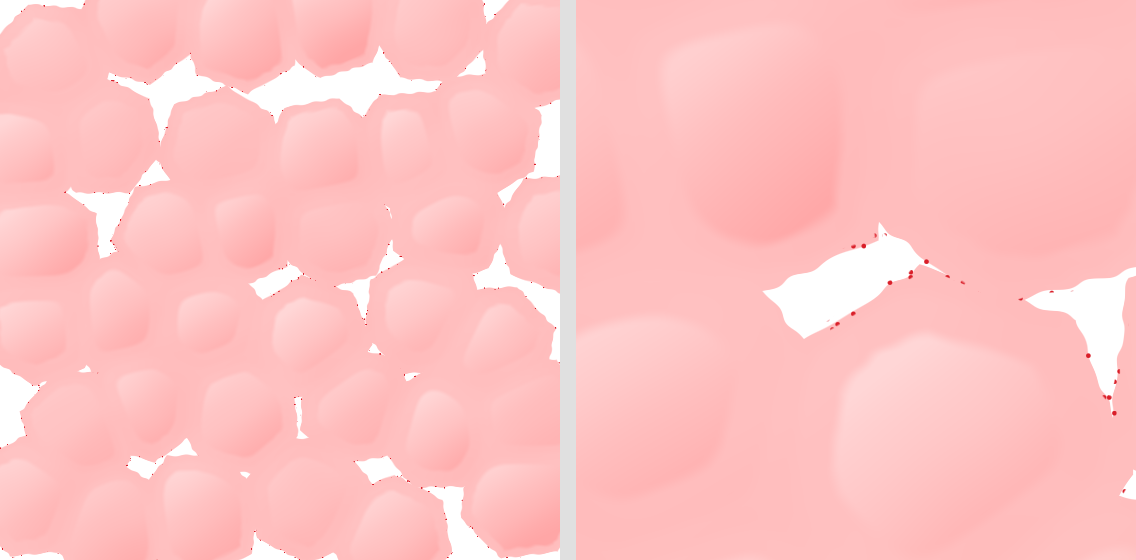
Left: the whole. Right: its middle third, enlarged.
Give the GLSL for this pattern, as a Shadertoy shader.

```glsl
// Soft pink rounded cells packed into a sheet, with embossed cores and white gaps.
#define CELLS 6.0
#define SPREAD 5.85
#define JITTER 0.52
#define STAGGER 0.22
#define RADIUS 0.615
#define SIDES 7.0
#define ROUNDING 19.0
#define CORE_SLOPE 0.19
#define SPECK_SHARE 0.06

const vec2 LIGHT_DIR = vec2(-0.6, 0.8);
const vec3 GAP_WHITE = vec3(1.0);
const vec3 SPECK_RED = vec3(0.85, 0.12, 0.16);
const float BASE_TONE = 0.747;
const float TAU = 6.2831853;

vec2 hash2(vec2 p) {
    vec3 q = fract(p.xyx * vec3(0.1031, 0.1030, 0.0973));
    q += dot(q, q.yzx + 33.33);
    return fract((q.xx + q.yz) * q.zy);
}

// Jittered centres in staggered rows
vec2 siteOf(vec2 id) {
    float shift = STAGGER * (2.0 * mod(id.y, 2.0) - 1.0);
    return id + 0.5 + vec2(shift, 0.0) + JITTER * (hash2(id + 17.0) - 0.5);
}

bool inSheet(vec2 id) {
    return all(greaterThanEqual(id, vec2(0.0))) && all(lessThan(id, vec2(CELLS)));
}

// Distance measured so that its level lines are turned polygons
float polygonDistance(vec2 d, float turn) {
    float sector = TAU / SIDES;
    float a = mod(atan(d.y, d.x) + turn * TAU, sector) - 0.5 * sector;
    return length(d) * cos(a) * 1.03;
}

// Layered sines for slow changes of tone
float softWaves(vec2 p) {
    return 0.5 * sin(p.x * 3.1 + 1.7 * sin(p.y * 2.3))
         + 0.3 * sin(p.y * 5.3 + 2.0 * sin(p.x * 3.7))
         + 0.2 * sin((p.x - p.y) * 7.9 + sin(p.y * 6.1));
}

void mainImage(out vec4 fragColor, in vec2 fragCoord) {
    vec2 uv = fragCoord / iResolution.y;
    vec2 p = (uv - 0.5) * SPREAD + 0.5 * CELLS;
    float aa = 0.7 * SPREAD / iResolution.y;
    vec2 home = floor(p);

    // Nearest site and the union of all cell bodies
    float nearest = 1e3, cover = -1e3;
    vec2 id = home, toSite = vec2(0.0);
    for (int j = -2; j <= 2; j++)
    for (int i = -2; i <= 2; i++) {
        vec2 cell = home + vec2(i, j);
        if (!inSheet(cell)) continue;
        vec2 d = siteOf(cell) - p;
        vec2 h = hash2(cell + 53.0);
        cover = max(cover, RADIUS + 0.06 * (h.y - 0.5) - polygonDistance(d, h.x));
        if (dot(d, d) < nearest) {
            nearest = dot(d, d);
            id = cell;
            toSite = d;
        }
    }
    cover += 0.008 * sin(p.x * 31.0 + 2.0 * sin(p.y * 23.0));

    // Smooth distance to the walls, which gives cores with rounded corners
    float walls = exp(-ROUNDING * max(cover, 0.0));
    for (int j = -2; j <= 2; j++)
    for (int i = -2; i <= 2; i++) {
        vec2 cell = id + vec2(i, j);
        if (!inSheet(cell) || cell == id) continue;
        vec2 other = siteOf(cell) - p;
        walls += exp(-ROUNDING * dot(0.5 * (toSite + other), normalize(other - toSite)));
    }
    float inset = -log(walls) / ROUNDING;

    // Embossed core on a faintly tilted plate
    vec2 kind = hash2(id + 91.0);
    float rim = mix(0.06, 0.15, kind.x);
    float core = smoothstep(rim, rim + 0.055, inset);
    float plate = smoothstep(0.0, 0.06, inset);
    float strength = mix(0.3, 1.1, kind.y);
    float slope = dot(-toSite, LIGHT_DIR);
    float tone = BASE_TONE + 0.012 * softWaves(p);
    tone += plate * 0.02 * slope;
    tone += core * strength * (0.010 + 0.03 * (kind.x - 0.5) + CORE_SLOPE * slope);
    vec3 color = vec3(1.0, vec2(clamp(tone, 0.65, 0.84)));

    // White gaps with a few red specks on their outline
    color = mix(GAP_WHITE, color, smoothstep(-aa, aa, cover));
    vec2 grain = p * 55.0;
    float speck = smoothstep(0.6, 0.3, length(fract(grain) - 0.5));
    float outline = 1.0 - smoothstep(0.006, 0.014, abs(cover));
    float chosen = step(1.0 - SPECK_SHARE, hash2(floor(grain)).x);
    color = mix(color, SPECK_RED, speck * outline * chosen);

    fragColor = vec4(color, 1.0);
}
```
